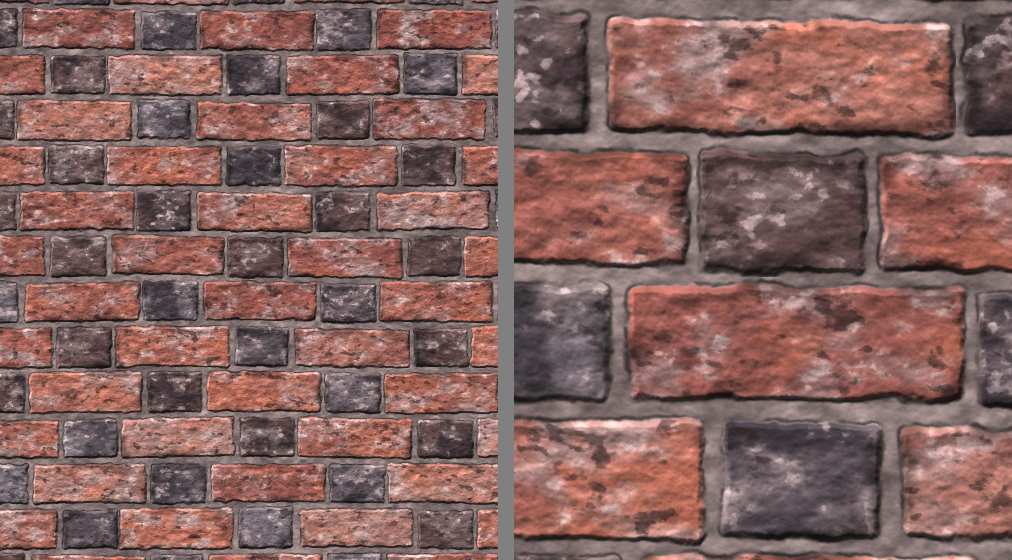
Left, the full canvas; right, a detail of the centre.
A Shadertoy shader for this texture:

```glsl
// Weathered brick wall: long red stretchers alternating with short dark headers.

float hash(vec2 p) {
    return fract(sin(dot(p, vec2(127.1, 311.7))) * 43758.5453);
}

float noise(vec2 p) {
    vec2 i = floor(p), f = fract(p);
    f = f * f * (3.0 - 2.0 * f);
    return mix(mix(hash(i), hash(i + vec2(1, 0)), f.x),
               mix(hash(i + vec2(0, 1)), hash(i + vec2(1, 1)), f.x), f.y);
}

float fbm(vec2 p) {
    float sum = 0.0, amp = 0.516;
    for (int i = 0; i < 5; i++) {
        sum += amp * noise(p);
        p = mat2(1.6, 1.2, -1.2, 1.6) * p + 17.3;
        amp *= 0.5;
    }
    return sum;
}

// x: signed distance to the brick edge, yz: brick id (odd y is a header)
vec3 brick(vec2 p) {
    p.y += 0.0015 * sin(p.x * 8.0 + p.y * 5.0);
    float v = (p.y - 0.0156) / 0.081;
    float row = floor(v);

    // Alternate courses shift by half a period and drift a little
    float x = p.x - 0.0415 - 0.013 * cos(row * 0.42 - 0.4);
    x -= 0.1585 * (1.0 - mod(row, 2.0));
    float col = floor(x / 0.317);
    x -= col * 0.317;
    float header = step(0.2115, x);
    vec2 id = vec2(col * 2.0 + header, row);

    // Uneven size, place and tilt for each brick
    vec2 q = vec2(x - mix(0.1058, 0.2643, header), (fract(v) - 0.5) * 0.081);
    vec2 jitter = vec2(hash(id + 3.1), hash(id + 8.7)) - 0.5;
    q += jitter * vec2(0.006, 0.003);
    q.y += q.x * (hash(id + 5.3) - 0.5) * 0.03;
    vec2 halfSize = vec2(mix(0.1, 0.047, header), 0.0338) + jitter.yx * 0.003;

    vec2 d = abs(q) - halfSize + 0.003;
    float dist = length(max(d, 0.0)) + min(max(d.x, d.y), 0.0) - 0.003;
    return vec3(dist + (fbm(p * 62.0) - 0.5) * 0.008, id);
}

float height(vec2 p) {
    float face = smoothstep(0.0015, -0.003, brick(p).x);
    return 0.0016 * face + mix(0.0018, 0.0034, face) * fbm(p * vec2(58, 85) + 9.0);
}

// Fired clay with per-brick tint and blotches
vec3 clay(vec2 p, vec2 id) {
    float tint = hash(id + 1.7), hue = hash(id + 12.9);
    float blotch = fbm(p * vec2(17, 23) + id * 5.1);
    float grain = fbm(p * vec2(110, 140));
    vec3 col;
    if (mod(id.x, 2.0) > 0.5) {
        col = mix(vec3(0.27, 0.23, 0.25), vec3(0.50, 0.46, 0.49), tint);
        col = mix(col, vec3(0.37, 0.27, 0.27), 0.85 * step(0.72, hue));
        col = mix(col, vec3(0.17, 0.15, 0.17), 0.6 * smoothstep(0.5, 0.66, blotch));
    } else {
        float warmth = clamp(tint * 0.9 + 0.4 - 0.45 * p.y, 0.0, 1.0);
        col = mix(vec3(0.53, 0.31, 0.29), vec3(0.70, 0.43, 0.37), warmth);
        col = mix(col, vec3(0.70, 0.54, 0.51), 0.7 * smoothstep(0.55, 1.0, hue));
        col = mix(col, vec3(0.74, 0.41, 0.31), 0.4 * smoothstep(0.52, 0.66, blotch));
        col = mix(col, vec3(0.47, 0.27, 0.25), 0.45 * smoothstep(0.46, 0.32, blotch));
    }
    // Pale lime bloom and flecks, then dark pits
    float bloom = fbm(p * vec2(30, 46) + id * 2.3 + 40.0);
    float lime = smoothstep(0.42, 0.76, bloom) * (0.35 + 0.5 * hash(id + 21.0));
    lime += 0.5 * smoothstep(0.58, 0.7, grain) * smoothstep(0.35, 0.6, bloom);
    col = mix(col, vec3(0.69, 0.60, 0.60), clamp(lime, 0.0, 0.8));
    float pits = smoothstep(0.62, 0.76, fbm(p * vec2(75, 120) + 70.0));
    col = mix(col, vec3(0.20, 0.15, 0.15), 0.6 * pits);
    return col * (0.76 + 0.52 * grain);
}

void mainImage(out vec4 fragColor, in vec2 fragCoord) {
    vec2 p = fragCoord / iResolution.y;
    vec3 b = brick(p);
    float rough = fbm(p * vec2(85, 125) + 30.0);
    float patches = fbm(p * vec2(14, 20) + 55.0);

    // Sandy mortar with stains
    vec3 mortar = mix(vec3(0.38, 0.33, 0.33), vec3(0.66, 0.58, 0.57), patches);
    mortar *= 0.65 + 0.75 * rough;

    float edge = 0.0012 + 0.7 / iResolution.y;
    vec3 col = mix(mortar, clay(p, b.yz), smoothstep(edge, -edge, b.x));

    // Sooty rims and broken cracks along the joints
    float soot = smoothstep(-0.012, 0.0, b.x) * smoothstep(0.004, 0.0, b.x);
    col *= 1.0 - 0.4 * soot * smoothstep(0.44, 0.62, fbm(p * 24.0 + 80.0));
    float crack = exp(-pow((b.x - 0.0015) / 0.0014, 2.0));
    col *= 1.0 - 0.45 * crack * smoothstep(0.35, 0.6, rough);

    // Relief lit from above
    float e = 0.002;
    float slope = (height(p) - height(p + e * vec2(-0.35, 0.94))) / e;
    col *= clamp(1.0 + 1.1 * slope, 0.35, 1.4);

    fragColor = vec4(clamp(col, 0.0, 1.0), 1.0);
}
```
